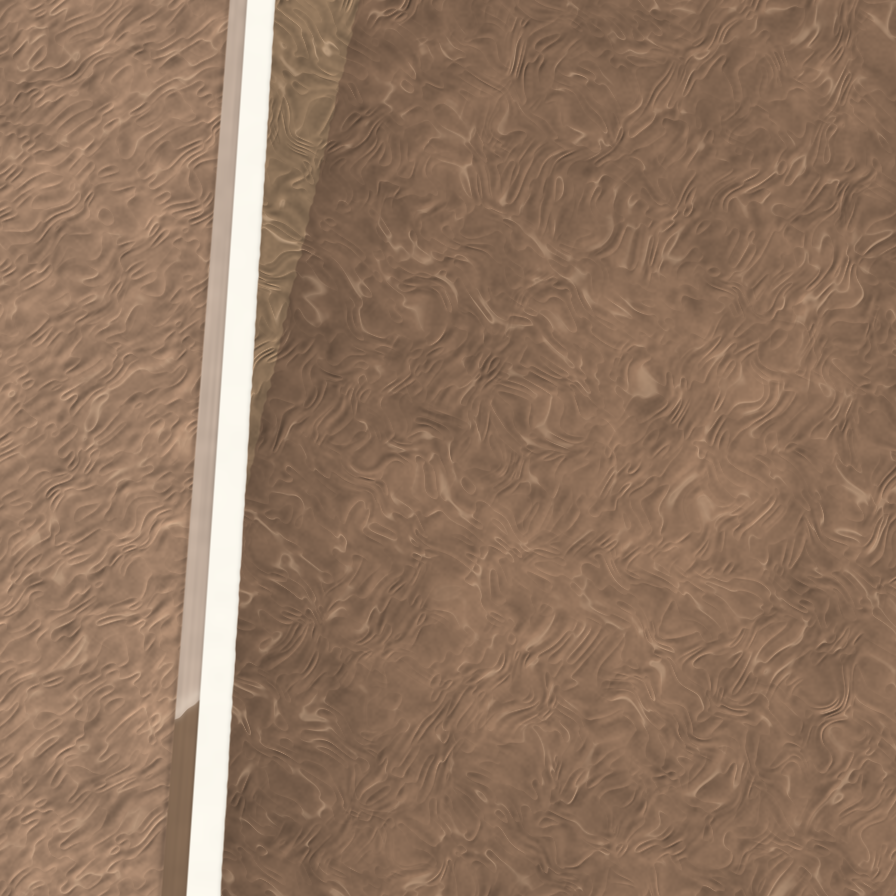
Give the GLSL for this texture, as a Shadertoy shader.

```glsl
// Sheets of fibrous brown paper, overlapped and split by a bright slanted strip.
// Straight slanted edges divide the sheets; warped, stretched value noise forms
// the fibres, which are lit as relief and tinted by broad gradients.

const vec3 LEFT_PAPER   = vec3(0.605, 0.485, 0.395);
const vec3 CENTRE_PAPER = vec3(0.525, 0.412, 0.328);
const vec3 FLAP_PAPER   = vec3(0.520, 0.425, 0.332);
const vec3 RIGHT_PAPER  = vec3(0.425, 0.325, 0.255);
const vec3 STRIP_WHITE  = vec3(0.995, 0.980, 0.940);
const vec3 STRIP_GREY   = vec3(0.755, 0.675, 0.610);
const vec3 STRIP_BROWN  = vec3(0.510, 0.410, 0.325);
const vec3 FIBRE_LIGHT  = vec3(0.820, 0.700, 0.580);

// Each edge: x at the bottom, x at the top
const vec2 GREY_EDGE   = vec2(0.180, 0.2565);
const vec2 WHITE_LEFT  = vec2(0.208, 0.276);
const vec2 WHITE_RIGHT = vec2(0.246, 0.307);
const vec2 FLAP_EDGE   = vec2(0.169, 0.401);
const vec2 RIGHT_EDGE  = vec2(1.007, 0.883);

const float SOFT = 0.0014;        // half width of an edge
const float TEAR_HEIGHT = 0.207;  // where the grey strip ends
const float RELIEF_STEP = 0.0019;
const float LEFT_ANGLE = 0.62;

float hash(vec2 p) {
    return fract(sin(dot(p, vec2(127.1, 311.7))) * 43758.5453);
}

float noise(vec2 p) {
    vec2 i = floor(p), f = fract(p);
    f = f * f * (3.0 - 2.0 * f);
    return mix(mix(hash(i), hash(i + vec2(1, 0)), f.x),
               mix(hash(i + vec2(0, 1)), hash(i + vec2(1, 1)), f.x), f.y);
}

float fbm(vec2 p) {
    float sum = 0.0, gain = 0.5;
    for (int i = 0; i < 4; i++) {
        sum += gain * noise(p);
        p = mat2(1.6, 1.2, -1.2, 1.6) * p + 7.3;
        gain *= 0.5;
    }
    return sum / 0.9375;
}

// Noise stretched along a direction, with a ridged finer layer
float fibres(vec2 p, float angle) {
    float c = cos(angle), s = sin(angle);
    vec2 q = vec2(c * p.x + s * p.y, c * p.y - s * p.x);
    float coarse = noise(q * vec2(34.0, 92.0));
    float ridge = 1.0 - abs(2.0 * noise(q * vec2(58.0, 130.0) + 31.0) - 1.0);
    return 0.55 * coarse + 0.45 * ridge;
}

float paperHeight(vec2 p, float left) {
    vec2 warp = vec2(noise(p * 27.0), noise(p * 27.0 + 53.0)) - 0.5;
    p += warp * mix(0.032, 0.022, left);
    float mask = smoothstep(0.35, 0.65, noise(p * 15.0 + 11.0));
    float mixed = mix(fibres(p, 1.0), fibres(p, -0.75), mask);
    return mix(mixed, fibres(p, LEFT_ANGLE), left * 0.85);
}

float edgeX(vec2 edge, float y) { return mix(edge.x, edge.y, y); }
float rightOf(float d) { return smoothstep(-SOFT, SOFT, d); }
float line(float d, float width) { return exp(-d * d / (width * width)); }

void mainImage(out vec4 fragColor, in vec2 fragCoord) {
    vec2 p = fragCoord / iResolution.xy;

    // Signed distances across the slanted edges, with slightly ragged paper
    float ragged = (noise(p.yy * vec2(130.0, 60.0)) - 0.5) * 0.004;
    float dGrey  = p.x - edgeX(GREY_EDGE, p.y);
    float dWhite = p.x - edgeX(WHITE_LEFT, p.y);
    float dEnd   = p.x - edgeX(WHITE_RIGHT, p.y) + ragged * 0.25;
    float dFlap  = p.x - edgeX(FLAP_EDGE, p.y) + ragged;
    float dRight = p.x - edgeX(RIGHT_EDGE, p.y) + ragged * 0.35;
    float left = 1.0 - rightOf(dWhite);
    float flap = (1.0 - rightOf(dFlap)) * (1.0 - left);
    float right = rightOf(dRight);

    // Sheet colours with broad light and shade
    float glow = line(length((p - vec2(0.78, 0.32)) * vec2(1.0, 0.7)), 0.33);
    vec3 centre = CENTRE_PAPER * (0.955 + 0.095 * glow);
    centre *= 1.0 - 0.13 * exp(-max(dEnd, 0.0) / 0.09) * (1.0 - 0.3 * p.y);
    centre *= 1.0 - 0.10 * exp(-max(dFlap, 0.0) / 0.035) * smoothstep(0.4, 0.6, p.y);
    vec3 leftPaper = LEFT_PAPER * (1.035 - 0.075 * p.y);
    vec3 col = mix(centre, FLAP_PAPER, flap);
    col = mix(col, leftPaper, left);
    col = mix(col, RIGHT_PAPER * (1.0 - 0.10 * exp(-max(dRight, 0.0) / 0.02)), right);

    // Relief lighting, broad mottling and fine grain
    vec2 stepDir = RELIEF_STEP * vec2(-0.6, 0.8);
    float h = paperHeight(p, left);
    float relief = h - paperHeight(p + stepDir, left);
    float mottle = fbm(p * vec2(11.0, 9.0) + 3.0) - 0.5;
    float patches = fbm(p * 38.0) - 0.5;
    float grain = noise(p * 290.0) - 0.5;
    float strength = 1.0 + 0.25 * left + 0.45 * flap;
    col *= 1.0 + strength * (0.62 * relief + 0.19 * (h - 0.52)) + 0.17 * mottle + 0.20 * patches + 0.05 * grain;
    col = mix(col, FIBRE_LIGHT, 0.34 * strength * smoothstep(0.73, 0.96, h) * (1.0 - 0.5 * right));

    // Thin lit rims, contact shadows and one short crease
    float flecks = smoothstep(0.45, 0.8, noise(p * 150.0));
    col = mix(col, FIBRE_LIGHT, line(dFlap + 0.002, 0.002) * (0.15 + 0.5 * flecks) * step(0.0, dEnd));
    col *= 1.0 - 0.22 * line(dFlap - 0.003, 0.003) * step(0.0, dEnd);
    col = mix(col, FIBRE_LIGHT, 0.38 * line(dRight + 0.0015, 0.0015));
    col *= 1.0 - 0.25 * line(dRight - 0.002, 0.0025);
    col *= 1.0 - 0.28 * line(dEnd - 0.002, 0.004) - 0.12 * line(dGrey + 0.002, 0.003);
    float crease = line(p.y - 0.355, 0.0015) * smoothstep(0.57, 0.59, p.x) * smoothstep(0.67, 0.65, p.x);
    col *= 1.0 - 0.22 * crease;

    // Strip: grey side with a torn lower end, then the bright face
    float tear = p.y - TEAR_HEIGHT - 0.7 * (dGrey - 0.014) - 0.008 * (noise(p * 95.0) - 0.5);
    float streak = noise(vec2(dGrey * 260.0, p.y * 9.0)) - 0.5;
    vec3 side = mix(STRIP_BROWN, STRIP_GREY, rightOf(tear));
    side *= 1.0 + 0.07 * streak + 0.04 * (noise(p * 70.0) - 0.5);
    side = mix(side, vec3(0.88, 0.81, 0.74), 0.55 * line(tear - 0.009, 0.010));
    side *= 1.0 - 0.10 * line(dWhite, 0.003);
    col = mix(col, side, rightOf(dGrey));
    vec3 face = STRIP_WHITE * (1.0 - 0.07 * line(dEnd, 0.003) - 0.012 * noise(p * 45.0));
    float faceMask = rightOf(dWhite) * (1.0 - rightOf(dEnd));
    vec3 behind = mix(centre, FLAP_PAPER, flap);
    // Keep the paper to the right clear of the side colour
    behind *= 1.0 + strength * (0.62 * relief + 0.19 * (h - 0.52)) + 0.17 * mottle + 0.20 * patches + 0.05 * grain;
    behind = mix(behind, FIBRE_LIGHT, 0.34 * strength * smoothstep(0.73, 0.96, h));
    col = mix(col, behind, rightOf(dEnd));
    col = mix(col, face, faceMask);

    fragColor = vec4(clamp(col, 0.0, 1.0), 1.0);
}
```
